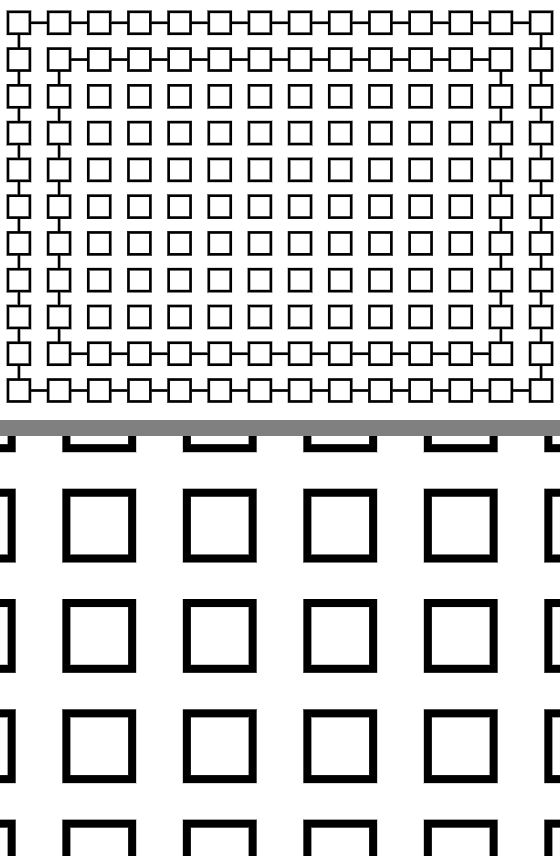
Top, the full canvas; bottom, a detail of the centre.
Reproduce this pattern procedurally as a Shadertoy shader.

```glsl
// A 14 by 11 grid of outlined squares, with its two outer rings joined by links.

// Box distance with sharp corners
float boxDistance(vec2 p, vec2 halfSize) {
    vec2 d = abs(p) - halfSize;
    return max(d.x, d.y);
}

// Antialiased coverage of a shape from its signed distance
float coverage(float d, float pixel) {
    return clamp(0.5 - d / pixel, 0.0, 1.0);
}

void mainImage(out vec4 fragColor, in vec2 fragCoord) {
    float pixel = 1.0 / iResolution.y;
    vec2 p = (fragCoord - 0.5 * iResolution.xy) * pixel - vec2(0.0, 0.008);

    vec2 count = vec2(14.0, 11.0);
    vec2 pitch = vec2(0.09563, 0.08755);
    float halfStroke = 0.0032;

    // Nearest square of the finite grid
    vec2 cell = clamp(floor(p / pitch + 0.5 * count), vec2(0.0), count - 1.0);
    vec2 local = p - (cell - 0.5 * (count - 1.0)) * pitch;
    float square = boxDistance(local, vec2(0.0261));

    // Links run along the centre lines of the two outer rings
    float links = 1.0;
    for (int ring = 0; ring < 2; ring++) {
        vec2 halfSize = (0.5 * (count - 1.0) - float(ring)) * pitch;
        links = min(links, abs(boxDistance(p, halfSize)) - halfStroke);
    }

    // Squares hide the links that pass behind them
    float outline = abs(square) - halfStroke;
    float ink = min(outline, max(links, -square));
    fragColor = vec4(vec3(1.0 - coverage(ink, pixel)), 1.0);
}
```
